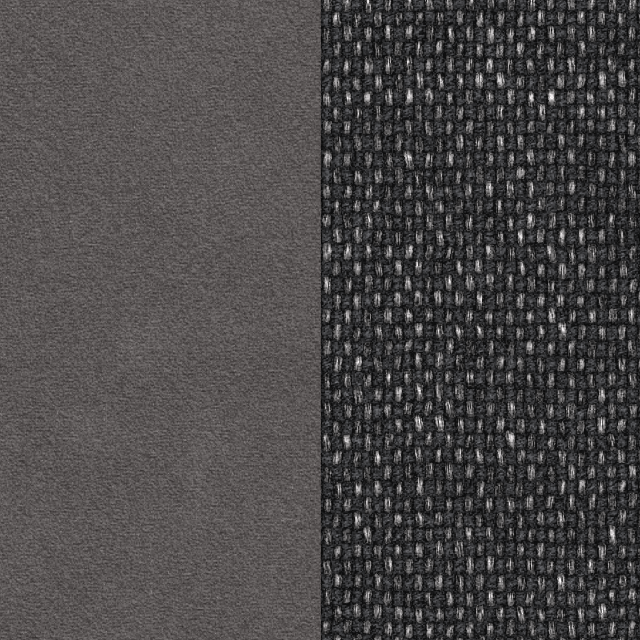
Give the GLSL for this texture, as a three.js fragment shader.

```glsl
// Two upholstery fabrics side by side: soft warm grey velvet on the left,
// a coarse charcoal basket weave on the right. The velvet is embossed noise
// with broken ribs; the weave is staggered frayed yarns over dark cross yarns.

#define SEAM_X 0.5013
#define YARN_PITCH 0.0159
#define YARN_PERIOD 0.0488
#define YARN_HALF vec2(0.0064, 0.0128)
#define WEAVE_ORIGIN vec2(0.5033, 0.506)
#define RIB_COUNT 185.0
#define VELVET_COLOR vec3(0.354, 0.336, 0.334)
#define VELVET_GRAIN 0.21
#define YARN_TINT vec3(1.0, 0.985, 0.990)
#define CROSS_TINT vec3(0.98, 0.985, 1.02)

varying vec2 vUv;

float hash(vec2 p) {
  vec3 q = fract(vec3(p.xyx) * 0.1031);
  q += dot(q, q.yzx + 33.33);
  return fract((q.x + q.y) * q.z);
}

float noise(vec2 p) {
  vec2 i = floor(p);
  vec2 f = fract(p);
  f = f * f * (3.0 - 2.0 * f);
  return mix(mix(hash(i), hash(i + vec2(1.0, 0.0)), f.x),
             mix(hash(i + vec2(0.0, 1.0)), hash(i + 1.0), f.x), f.y);
}

float fbm(vec2 p) {
  float sum = 0.0;
  float amp = 0.5;
  for (int i = 0; i < 4; i++) {
    sum += amp * noise(p);
    p = p * 2.03 + 17.3;
    amp *= 0.5;
  }
  return sum;
}

float roundBox(vec2 p, vec2 halfSize, float radius) {
  vec2 q = abs(p) - halfSize + radius;
  return length(max(q, 0.0)) + min(max(q.x, q.y), 0.0) - radius;
}

float glow(vec2 p, vec2 center, vec2 size) {
  vec2 d = (p - center) / size;
  return exp(-dot(d, d));
}

vec3 velvet(vec2 p) {
  // Faint brushed patches of the pile
  float shade = 0.035 * (fbm(p * vec2(9.0, 12.0)) - 0.47);
  shade += 0.026 * glow(p, vec2(0.22, 0.45), vec2(0.06, 0.04));
  shade += 0.028 * glow(p, vec2(0.13, 0.33), vec2(0.05, 0.04));
  shade += 0.026 * glow(p, vec2(0.31, 0.25), vec2(0.02, 0.08));
  shade += 0.010 * glow(p, vec2(0.25, 0.90), vec2(0.25, 0.16));
  // Broken horizontal ribs
  float bend = 1.3 * noise(p * vec2(35.0, 16.0));
  float rib = sin(6.2832 * (p.y * RIB_COUNT + bend));
  shade += 0.030 * rib * noise(p * vec2(60.0, 90.0) + 8.0);
  // Embossed grain lit from above
  vec2 g = p * vec2(290.0, 340.0);
  shade += 0.50 * VELVET_GRAIN * (noise(g) - noise(g + vec2(0.25, 0.75)));
  shade += 0.70 * VELVET_GRAIN * (noise(p * vec2(505.0, 510.0) + 31.0) - 0.5);
  shade += 0.15 * VELVET_GRAIN * (noise(p * vec2(110.0, 150.0) + 57.0) - 0.5);
  // Sparse bright lint
  shade += 0.12 * smoothstep(0.92, 1.0, noise(p * 300.0 + 71.0));
  return VELVET_COLOR + shade;
}

vec3 weave(vec2 p) {
  // Uneven grid, every second column shifted half a period
  vec2 q = p - WEAVE_ORIGIN;
  q.y += 0.010 * (noise(p * vec2(9.0, 14.0)) - 0.5);
  q.x += 0.004 * (noise(p * vec2(24.0, 34.0) + 5.0) - 0.5);
  float column = floor(q.x / YARN_PITCH);
  float along = q.y / YARN_PERIOD + 0.5 + 0.5 * mod(column, 2.0);
  vec2 cell = vec2(column, floor(along));
  vec2 local = vec2((fract(q.x / YARN_PITCH) - 0.5) * YARN_PITCH,
                    (fract(along) - 0.5) * YARN_PERIOD);
  float tone = hash(cell + 40.0);
  float wear = hash(cell + 91.0);
  float fray = noise(p * 280.0 + 23.0) - 0.5;

  // Twisted cross yarns in the gaps
  float cross = 0.5 - 0.5 * cos(6.2832 * local.y / YARN_PERIOD);
  float pillow = 0.75 + 0.25 * cos(6.2832 * local.x / YARN_PITCH);
  vec2 twist = vec2(p.x + 0.4 * p.y, p.y - 0.35 * p.x);
  float crossFiber = noise(twist * vec2(150.0, 430.0));
  float dark = 0.085 + cross * pillow * (0.04 + 0.25 * crossFiber);
  dark += 0.26 * (noise(p * 450.0 + 12.0) - 0.5);
  vec3 color = CROSS_TINT * max(dark, 0.055);

  // Raised upright yarns with frayed outlines and a contact shadow
  vec2 yarn = local - (vec2(wear, tone) - 0.5) * vec2(0.0014, 0.0040);
  yarn.x += yarn.y * 0.16 * (wear - 0.5);
  vec2 size = YARN_HALF * vec2(0.94 + 0.12 * tone, 0.84 + 0.30 * wear);
  float d = roundBox(yarn, size, 0.0045) + 0.0034 * fray;
  color *= mix(0.75, 1.0, smoothstep(0.0, 0.003, d));
  vec2 n = yarn / size;
  float bulge = (1.0 - 0.45 * n.x * n.x) * (1.0 - 0.48 * n.y * n.y);
  float fiber = noise(vec2(yarn.x * 540.0 + tone * 50.0, p.y * 85.0));
  float light = bulge * (0.31 + 0.13 * tone + 0.40 * (fiber - 0.45));
  float lift = n.y - 0.30;
  float shine = smoothstep(0.38, 0.85, fiber) * exp(-3.5 * lift * lift);
  light += 0.36 * shine * bulge * (0.35 + 0.65 * wear);
  light += 0.34 * (noise(p * 480.0 + 3.0) - 0.5);
  float cover = 1.0 - smoothstep(-0.0018, 0.0010, d);
  color = mix(color, YARN_TINT * max(light, 0.07), cover);

  // Slow drift of brightness and the shaded cut edge
  color *= 1.02 + 0.18 * (fbm(p * 12.0 + 2.0) - 0.47);
  return color * mix(0.70, 1.0, smoothstep(SEAM_X, SEAM_X + 0.004, p.x));
}

void main() {
  float side = smoothstep(SEAM_X - 0.001, SEAM_X + 0.001, vUv.x);
  vec3 color = mix(velvet(vUv), weave(vUv), side);
  gl_FragColor = vec4(clamp(color, 0.0, 1.0), 1.0);
}
```
